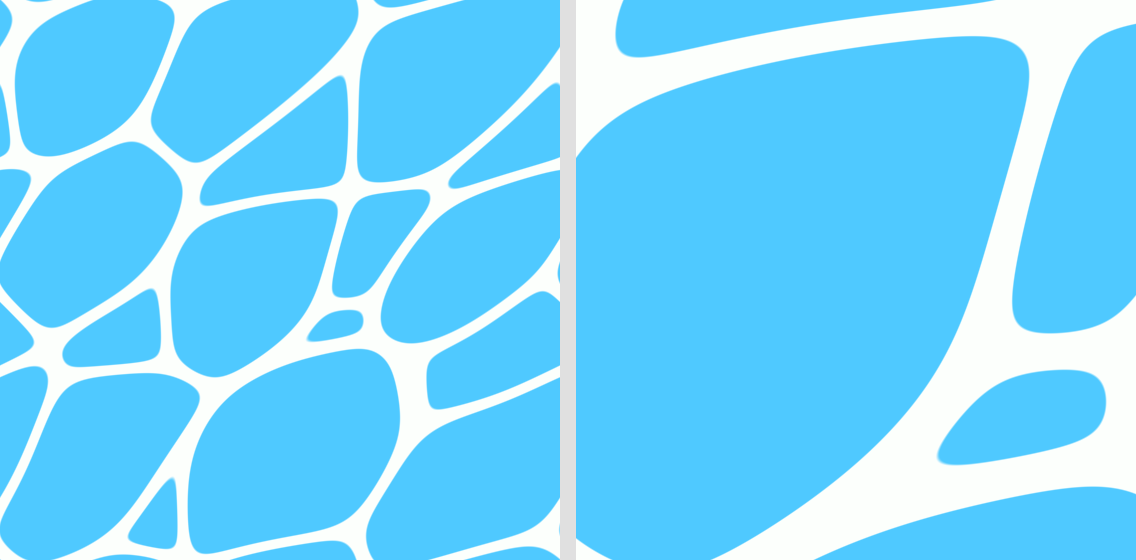
Left, the full canvas; right, a detail of the centre.
Reproduce this pattern procedurally as a Shadertoy shader.

```glsl
// Seamless cartoon water: rounded blue cells parted by a white foam net.
// A slanted power diagram has large cells on a jittered lattice and small
// ones at their corners; a soft minimum of edge distances rounds each cell.
#define GRID 3.0            // large cells per side
#define STRETCH 1.73        // elongation of the cells
#define SLANT 0.72          // direction of elongation, radians
#define JITTER 0.42         // scatter of the large cells
#define SIZE_SPREAD 0.16    // size variation of the large cells
#define SMALL_SHARE 0.58    // share of corners holding a small cell
#define FOAM_HALF 0.0088    // half width of the thinnest foam
#define ROUND_LARGE 0.016   // corner softness of large cells
#define ROUND_SMALL 0.011   // corner softness of small cells
#define WARP 0.028          // bending of the net
#define WARP_REPEATS 3.0    // bends per side
#define SEED 7u

const vec3 WATER = vec3(0.31, 0.79, 1.0);
const vec3 FOAM = vec3(0.99, 1.0, 0.99);
const int REACH = 2;
const int SITE_COUNT = 75;

// Integer hash of a lattice cell that wraps after "period" cells.
vec3 hash(vec2 cell, float period, uint salt) {
    uvec2 c = uvec2(floor(mod(cell + 0.5, period)));
    uvec3 v = uvec3(c, salt + SEED * 16u) * 1664525u + 1013904223u;
    v.x += v.y * v.z; v.y += v.z * v.x; v.z += v.x * v.y;
    v ^= v >> 16u;
    v.x += v.y * v.z; v.y += v.z * v.x; v.z += v.x * v.y;
    return vec3(v >> 8u) / 16777216.0;
}

// Gradient noise, periodic over the canvas.
float cornerSlope(vec2 cell, vec2 offset, uint salt) {
    float angle = 6.2832 * hash(cell, WARP_REPEATS, salt).x;
    return dot(vec2(cos(angle), sin(angle)), offset);
}

float gradientNoise(vec2 p, uint salt) {
    vec2 i = floor(p), f = p - i, o = vec2(1, 0);
    vec2 s = f * f * f * (f * (f * 6.0 - 15.0) + 10.0);
    return mix(mix(cornerSlope(i, f, salt), cornerSlope(i + o, f - o, salt), s.x),
               mix(cornerSlope(i + o.yx, f - o.yx, salt),
                   cornerSlope(i + 1.0, f - 1.0, salt), s.x), s.y);
}

// Lattice space to the space where slanted cells become round.
vec2 toMetric(vec2 g) {
    vec2 along = vec2(cos(SLANT), sin(SLANT));
    return vec2(dot(g, along) / STRETCH, dot(g, vec2(-along.y, along.x)));
}

// Sites are (position, weight, corner softness).
vec4 largeSite(vec2 cell) {
    vec3 h = hash(cell, GRID, 1u) - 0.5;
    return vec4(toMetric(cell + 0.5 + JITTER * h.xy), SIZE_SPREAD * h.z, ROUND_LARGE);
}

// Small site on the common corner of three large cells.
vec4 smallSite(vec4 a, vec4 b, vec4 c, vec2 cell, uint salt) {
    vec3 h = hash(cell, GRID, salt);
    vec2 e = b.xy - a.xy, f = c.xy - a.xy;
    vec2 r = 0.5 * (vec2(dot(e, e), dot(f, f)) + a.z - vec2(b.z, c.z));
    vec2 corner = vec2(r.x * f.y - r.y * e.y, e.x * r.y - f.x * r.x)
                / (e.x * f.y - e.y * f.x);
    float cornerPower = dot(corner, corner) - a.z;
    float inradius = mix(0.11, 0.22, h.y);
    float weight = h.x < SMALL_SHARE ? 0.94 * inradius - cornerPower : -1000.0;
    return vec4(a.xy + corner, weight, ROUND_SMALL);
}

float power(vec2 q, vec4 site) {
    vec2 d = q - site.xy;
    return dot(d, d) - site.z;
}

// Soft distance from the edge of the cell around uv, in canvas units.
float cellDepth(vec2 uv) {
    vec2 g = uv * GRID, base = floor(g), q = toMetric(g);
    vec4 sites[SITE_COUNT];
    int n = 0;
    for (int y = -REACH; y <= REACH; y++)
    for (int x = -REACH; x <= REACH; x++) {
        vec2 cell = base + vec2(x, y);
        vec4 a = largeSite(cell), diagonal = largeSite(cell + 1.0);
        sites[n++] = a;
        sites[n++] = smallSite(a, largeSite(cell + vec2(1, 0)), diagonal, cell, 2u);
        sites[n++] = smallSite(a, diagonal, largeSite(cell + vec2(0, 1)), cell, 3u);
    }

    // Owner of this point
    int owner = 0;
    float least = 1e6;
    for (int i = 0; i < SITE_COUNT; i++) {
        float p = power(q, sites[i]);
        if (p < least) { least = p; owner = i; }
    }

    // Soft minimum of the distances to all its edges
    vec4 own = sites[owner];
    float sum = 1e-30;
    for (int i = 0; i < SITE_COUNT; i++) {
        if (i == owner) continue;
        vec2 apart = (sites[i].xy - own.xy) / vec2(STRETCH, 1.0);
        float edge = (power(q, sites[i]) - least) / (2.0 * GRID * length(apart));
        sum += exp(-edge / own.w);
    }
    return -own.w * log(sum);
}

void mainImage(out vec4 fragColor, in vec2 fragCoord) {
    vec2 uv = fragCoord / iResolution.xy;
    vec2 p = uv * WARP_REPEATS;
    vec2 bent = uv + WARP * vec2(gradientNoise(p, 4u), gradientNoise(p, 5u));
    float pixel = 0.9 / min(iResolution.x, iResolution.y);
    float water = smoothstep(-pixel, pixel, cellDepth(bent) - FOAM_HALF);
    fragColor = vec4(mix(FOAM, WATER, water), 1.0);
}
```
